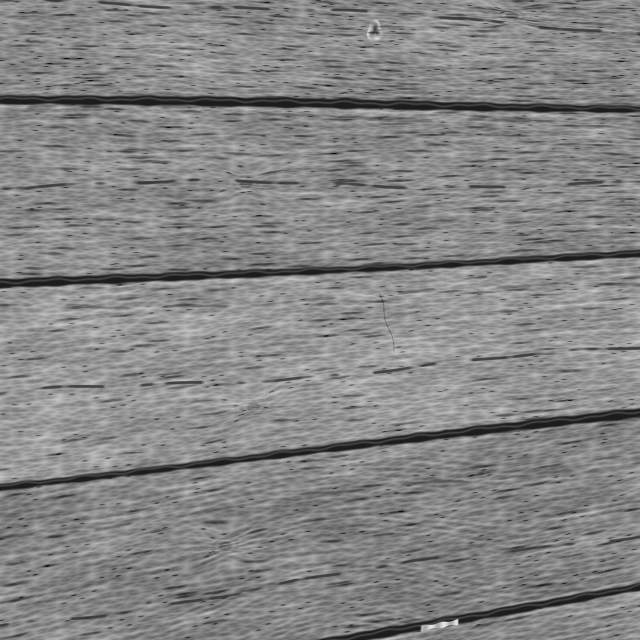
Write a WebGL 1 fragment shader that draws this texture.

```glsl
precision highp float;
uniform vec2 u_resolution;

float hash(vec2 p) {
  return fract(sin(dot(p, vec2(127.1, 311.7))) * 43758.5);
}

// Cellular noise: x = distance to the nearest point, y = random id of its cell
vec2 cellular(vec2 p) {
  vec2 base = floor(p), nearest = vec2(9.0, 0.0);
  for (int j = -1; j <= 1; j++) {
    for (int i = -1; i <= 1; i++) {
      vec2 cell = base + vec2(float(i), float(j));
      vec2 point = cell + vec2(hash(cell), hash(cell + 37.3));
      float d = distance(p, point);
      if (d < nearest.x) nearest = vec2(d, hash(cell + 71.9));
    }
  }
  return nearest;
}

// Height of the k-th gap; the boards fan out towards the bottom
float gapHeight(float k, float x) {
  float slope = -0.013 + 0.058 * k + 0.0028 * k * k;
  return 0.844 - 0.276 * k - 0.013 * k * k + slope * x + 0.002 * sin(x * 5.0 + k * 2.0);
}

// Soft line of the given half width
float stroke(float d, float halfWidth, float px) {
  return 1.0 - smoothstep(halfWidth - px, halfWidth + px, abs(d));
}

// Broken lengthwise split, thicker where the dashes peak
float split(float d, float x, float seed, float px) {
  float dash = sin(x * 37.0 + seed * 5.0) + 0.7 * sin(x * 83.0 + seed) + 0.4 * sin(x * 171.0);
  float on = smoothstep(-0.7, 0.5, dash);
  return on * stroke(d, 0.0012 + 0.001 * on, px);
}

void main() {
  vec2 uv = gl_FragCoord.xy / u_resolution;
  float px = 0.8 / u_resolution.y, x = uv.x;

  // Board index and position within the board
  float board = 0.0;
  for (int k = 0; k < 4; k++) board += step(uv.y, gapHeight(float(k), x));
  float top = gapHeight(board - 1.0, x), bottom = gapHeight(board, x);
  float below = top - uv.y, above = uv.y - bottom;
  float v = below / (top - bottom);
  float pale = 1.0 - min(abs(board - 2.0), 1.0);
  float ringed = step(2.5, board);

  // One knot per board bends the grain around it
  vec2 knotPos = vec2(0.15 + 0.75 * hash(vec2(board, 4.7)), 0.3 + 0.45 * hash(vec2(board, 9.2)));
  vec2 toKnot = vec2(x - knotPos.x, (v - knotPos.y) * 0.28);
  float knot = length(toKnot * vec2(0.65, 1.0));
  float grain = v * 0.28 + board * 3.7;
  grain += 0.004 * sin(x * 7.0 + board * 2.0) + 0.0012 * sin(x * 23.0 + grain * 40.0);
  grain += toKnot.y * 0.9 * exp(-knot * knot * 1800.0);

  // Layered grain: broad patches, streaks and fine fibres
  vec2 patches = cellular(vec2(x * 3.0, grain * 16.0));
  vec2 streaks = cellular(vec2(x * 13.0, grain * 125.0));
  vec2 fibres = cellular(vec2(x * 55.0, grain * 230.0));
  float tone = 0.56 + 0.045 * pale - 0.035 * ringed;
  tone += 0.10 * (patches.x - 0.45) + 0.16 * (streaks.x - 0.45) + 0.19 * (fibres.x - 0.45);
  tone += 0.018 * sin(grain * 520.0 + 2.0 * sin(x * 9.0));

  // Dark weathered dashes, denser on the upper boards
  float dash = (1.0 - smoothstep(0.1, 0.36, streaks.x)) * step(0.62 + 0.16 * pale + 0.2 * ringed, streaks.y);
  tone -= 0.17 * dash;
  tone -= 0.2 * (1.0 - smoothstep(0.1, 0.35, fibres.x)) * step(0.9, fibres.y);

  // Arched growth rings on the lower boards
  float arch = grain + 0.07 * exp(-pow((x - 0.52) / 0.2, 2.0)) * (0.4 + v) - 0.03 * x;
  tone += 0.045 * ringed * sin(arch * 620.0 + 1.5 * sin(x * 13.0)) * (0.6 + 0.4 * sin(arch * 70.0));

  // Knots
  tone -= 0.16 * exp(-knot * knot * 30000.0);
  tone += 0.05 * sin(knot * 900.0) * exp(-knot * knot * 5000.0);
  vec2 eye = uv - vec2(0.586, 0.951);
  float eyeRadius = length(eye * vec2(1.1, 0.8)) + 0.002 * sin(atan(eye.y, eye.x) * 3.0);
  tone += 0.26 * stroke(eyeRadius - 0.011, 0.002, 0.002) * (0.6 + 0.4 * sin(eye.x * 400.0));
  tone -= 0.3 * (1.0 - smoothstep(0.002, 0.008, eyeRadius));

  // Long splits: a strong one and a faint companion on each board
  for (int j = 0; j < 2; j++) {
    float n = float(j);
    float centre = 0.37 + 0.09 * board + 0.05 * x - 0.42 * n;
    centre += 0.02 * sin(x * 8.0 + board * 2.0 + n) + 0.006 * sin(x * 31.0 + board);
    float mark = split((v - centre) * (top - bottom), x, board + n * 2.3, px);
    tone = mix(tone, 0.2, mark * (0.85 - 0.45 * n));
  }

  // Hairline crack across the pale board
  float hairX = 0.592 + (0.544 - uv.y) * 0.27 + 0.002 * sin(uv.y * 110.0);
  float hairSpan = smoothstep(0.445, 0.455, uv.y) * (1.0 - smoothstep(0.535, 0.55, uv.y));
  tone -= 0.17 * hairSpan * stroke(x - hairX, 0.0008, px);

  // Worn board edges beside the gaps
  tone -= 0.1 * exp(-above * 70.0) * (0.6 + 0.4 * sin(grain * 700.0));
  tone += 0.09 * stroke(below - 0.011, 0.002, 0.002) * (0.5 + 0.5 * sin(x * 67.0 + board));

  // Ragged dark gaps with a dim strip of wood inside
  float gap = below < above ? -below : above;
  float id = below < above ? board - 1.0 : board;
  float ragged = 0.0007 * sin(x * 61.0 + id * 3.0) + 0.0005 * sin(x * 143.0 + id);
  float halfGap = 0.0062 + 0.0012 * sin(x * 4.0 + id * 2.0) + ragged;
  float inside = 0.11 + 0.16 * stroke(gap - 0.0018 - 2.0 * ragged, 0.0015, 0.0018);
  tone = mix(tone, inside, stroke(gap, halfGap, px + 0.001));

  // Bright sliver caught in the lowest gap
  vec2 sliver = vec2(x - 0.687, uv.y - gapHeight(3.0, x) + 0.004);
  float sliverMask = stroke(sliver.x, 0.029, 0.002) * stroke(sliver.y, 0.004 + 0.001 * sin(x * 230.0), px);
  tone = mix(tone, 0.78 + 0.12 * sin(x * 310.0), sliverMask);

  gl_FragColor = vec4(vec3(clamp(tone, 0.05, 0.95)), 1.0);
}
```
